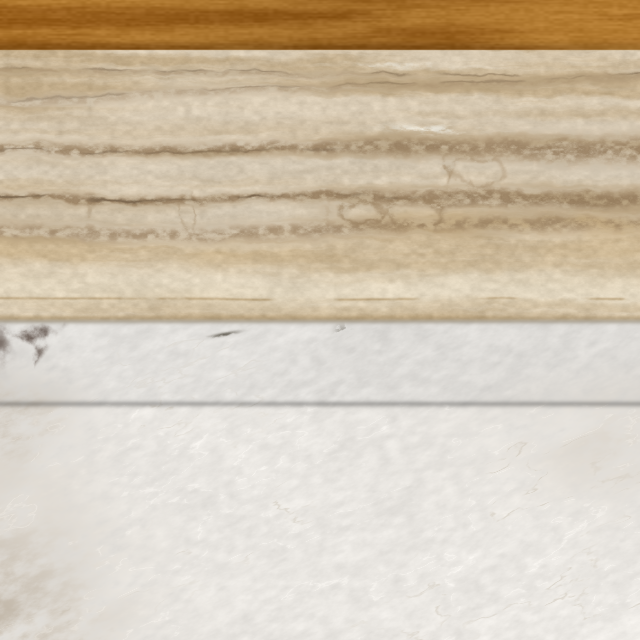
A Shadertoy shader for this texture:

```glsl
float hash(vec2 p) {
    vec3 q = fract(p.xyx * vec3(0.1031, 0.1030, 0.0973));
    q += dot(q, q.yzx + 33.33);
    return fract((q.x + q.y) * q.z);
}

float noise(vec2 p) {
    vec2 i = floor(p), f = fract(p);
    f = f * f * (3.0 - 2.0 * f);
    return mix(mix(hash(i), hash(i + vec2(1, 0)), f.x),
               mix(hash(i + vec2(0, 1)), hash(i + vec2(1, 1)), f.x), f.y);
}

float fbm(vec2 p) {
    float sum = 0.0, amp = 0.5;
    for (int i = 0; i < 5; i++) {
        sum += amp * noise(p);
        p = p * 2.03 + 17.7;
        amp *= 0.5;
    }
    return sum;
}

float band(float d, float width) {
    return exp(-d * d / (width * width));
}

// Soft outline of an oval inclusion
float ring(vec2 p, vec2 radius) {
    return band(length(p / radius) - 1.0, 0.16);
}

vec3 wood(vec2 p) {
    float broad = fbm(p * vec2(3.0, 38.0) + 4.0);
    float fibre = noise(p * vec2(32.0, 330.0));
    vec3 col = mix(vec3(0.59, 0.365, 0.105), vec3(0.71, 0.49, 0.20), smoothstep(0.25, 0.7, broad));
    col += 0.05 * (fibre - 0.5) + 0.05 * (noise(p * vec2(130.0, 260.0)) - 0.5);
    col *= 1.0 - 0.06 * band(p.x - 0.5, 0.3);
    return col * (1.0 - 0.12 * band(p.y - 0.925, 0.009));
}

vec3 travertine(vec2 p) {
    float warp = fbm(p * vec2(4.0, 9.0)) - 0.5;
    float y = p.y + 0.02 * warp + 0.012 * (fbm(p * vec2(35.0, 50.0)) - 0.5);
    float right = smoothstep(0.4, 0.85, p.x), left = 1.0 - right;
    float layers = fbm(vec2(p.x * 3.0, y * 50.0));
    float pits = fbm(p * vec2(85.0, 130.0));
    float cloud = fbm(p * vec2(9.0, 18.0) + 8.0);
    float gaps = smoothstep(0.35, 0.62, fbm(p * vec2(18.0, 30.0) + 31.0));

    // Broad sediment layers
    vec3 col = mix(vec3(0.76, 0.675, 0.54), vec3(0.86, 0.805, 0.715), smoothstep(0.25, 0.68, layers));
    col = mix(col, vec3(0.84, 0.79, 0.71), 0.6 * band(y - 0.805, 0.022));
    float pale = band(y - 0.733, 0.022) + 0.85 * band(y - 0.665, 0.019) * mix(1.0, 0.3, right);
    col = mix(col, vec3(0.83, 0.785, 0.71), 0.8 * min(pale, 1.0));
    col = mix(col, vec3(0.89, 0.845, 0.755), 0.85 * band(y - 0.548, 0.034));
    col = mix(col, vec3(0.80, 0.71, 0.56), 0.6 * band(y - 0.605, 0.022) * cloud * 1.6);
    col = mix(col, vec3(0.80, 0.66, 0.43), 0.6 * right * band(y - 0.652, 0.020) * cloud * 1.6);

    // Brown seams, rough and broken towards the right
    float seams = 0.6 * band(y - 0.766, 0.009 + 0.011 * right)
                + 0.65 * band(y - 0.689, 0.007 + 0.008 * right)
                + 0.5 * band(y - 0.636 - 0.015 * right, 0.012)
                + 0.3 * band(y - 0.838 - 0.045 * p.x, 0.008)
                + 0.3 * band(y - 0.883, 0.005) * left;
    col = mix(col, vec3(0.55, 0.45, 0.33), min(seams * smoothstep(0.15, 0.75, pits) * 1.5, 0.8));
    float hairline = band(y - 0.690, 0.0020) * left + 0.5 * band(y - 0.764, 0.0018) * left
                   + 0.5 * band(y - 0.887, 0.0018) + 0.4 * band(y - 0.842 - 0.045 * p.x, 0.0018);
    col = mix(col, vec3(0.43, 0.35, 0.26), 0.75 * hairline * gaps);
    col = mix(col, vec3(0.70, 0.60, 0.44), 0.65 * gaps * band(p.y - 0.533 + 0.006 * warp, 0.0022));

    // Pebbles and upright cracks, worn away in places
    vec2 q = p + 0.024 * (vec2(fbm(p * 40.0), fbm(p * 40.0 + 9.0)) - 0.5);
    float cracks = ring(q - vec2(0.565, 0.668), vec2(0.030, 0.018))
                 + ring(q - vec2(0.648, 0.669), vec2(0.043, 0.021))
                 + 0.6 * ring(q - vec2(0.745, 0.732), vec2(0.042, 0.019))
                 + 0.5 * ring(q - vec2(0.292, 0.669), vec2(0.013, 0.024));
    cracks += band(q.x - 0.698, 0.004) * band(p.y - 0.733, 0.022);
    cracks += 0.6 * band(q.x - 0.14, 0.003) * band(p.y - 0.670, 0.022);
    cracks += 0.8 * band(length((q - vec2(0.51, 0.665)) / vec2(1.0, 1.6)), 0.016) * pits;
    col = mix(col, vec3(0.59, 0.49, 0.36), 0.6 * min(cracks, 1.0) * smoothstep(0.2, 0.6, pits));

    // Bright calcite flecks
    float flecks = band(y - 0.795, 0.008) * band(p.x - 0.67, 0.07)
                 + 0.6 * band(y - 0.899, 0.005) * band(p.x - 0.62, 0.08);
    col = mix(col, vec3(0.92, 0.90, 0.85), flecks * smoothstep(0.4, 0.65, fbm(p * vec2(45.0, 130.0))));
    col = mix(col, vec3(0.68, 0.58, 0.42), 0.6 * band(p.y - 0.503, 0.005));
    return col + 0.13 * (pits - 0.49) + 0.05 * (cloud - 0.49);
}

vec3 marble(vec2 p) {
    vec2 r = vec2(p.x + 0.42 * p.y, p.y - 0.42 * p.x);
    float cloud = fbm(p * 5.0 + 3.0);
    float streak = fbm(r * vec2(9.0, 24.0));
    float detail = fbm(r * vec2(50.0, 95.0));
    float strip = smoothstep(0.366, 0.371, p.y);
    vec3 col = mix(vec3(0.918, 0.906, 0.886), vec3(0.882, 0.873, 0.857), strip);
    col += 0.05 * (cloud - 0.49) + 0.10 * (detail - 0.49) + 0.03 * (streak - 0.49);

    // Stained corners and slanting veins
    float stain = 0.75 * band(length((p - vec2(-0.02, 0.02)) / vec2(1.0, 1.1)), 0.19)
                + 0.7 * band(length((p - vec2(0.0, 0.345)) / vec2(1.2, 0.7)), 0.09)
                + 0.35 * band(length((p - vec2(1.0, 0.31)) / vec2(2.2, 1.0)), 0.10);
    col = mix(col, vec3(0.70, 0.65, 0.58), stain * smoothstep(0.2, 0.75, 0.5 * streak + 0.5 * detail));
    float vein = band(streak - 0.54, 0.02) * smoothstep(0.42, 0.6, cloud) * smoothstep(0.35, 0.65, detail);
    col = mix(col, vec3(0.74, 0.70, 0.63), 0.35 * vein * (1.0 - 0.5 * strip));
    float glint = band(streak - 0.40, 0.012) * smoothstep(0.4, 0.6, detail);
    col += 0.03 * glint * (1.0 - strip);

    // Dark wedge and small broken scratches below the upper seam
    vec2 w = p - vec2(0.055, 0.433) + 0.03 * (fbm(p * 35.0) - 0.5);
    float wedge = smoothstep(0.008, -0.008, abs(w.x) - 0.75 * w.y) * smoothstep(0.066, 0.050, w.y);
    wedge = max(wedge, 0.8 * strip * band(length((p - vec2(0.0, 0.465)) / vec2(0.5, 1.0)), 0.035));
    col = mix(col, vec3(0.44, 0.39, 0.36), wedge * smoothstep(0.2, 0.75, fbm(p * 45.0)) * 1.1);
    float scratch = band(p.y - 0.478 - 0.18 * (p.x - 0.35) + 0.006 * (detail - 0.5), 0.0028)
                  * band(p.x - 0.35, 0.022);
    scratch += 0.5 * band(length((p - vec2(0.535, 0.484)) / vec2(1.0, 0.8)), 0.012) * smoothstep(0.5, 0.65, detail);
    col = mix(col, vec3(0.45, 0.43, 0.39), scratch * smoothstep(0.25, 0.6, detail));

    // Groove between strip and slab
    return col * (1.0 - 0.23 * band(p.y - 0.3685, 0.005));
}

void mainImage(out vec4 fragColor, in vec2 fragCoord) {
    vec2 p = fragCoord / iResolution.xy;
    vec3 col = mix(marble(p), travertine(p), smoothstep(0.495, 0.502, p.y));
    col = mix(col, vec3(0.59, 0.55, 0.48), 0.55 * band(p.y - 0.498, 0.0045));
    col = mix(col, wood(p), smoothstep(0.9205, 0.9235, p.y));
    fragColor = vec4(clamp(col, 0.0, 1.0), 1.0);
}
```
